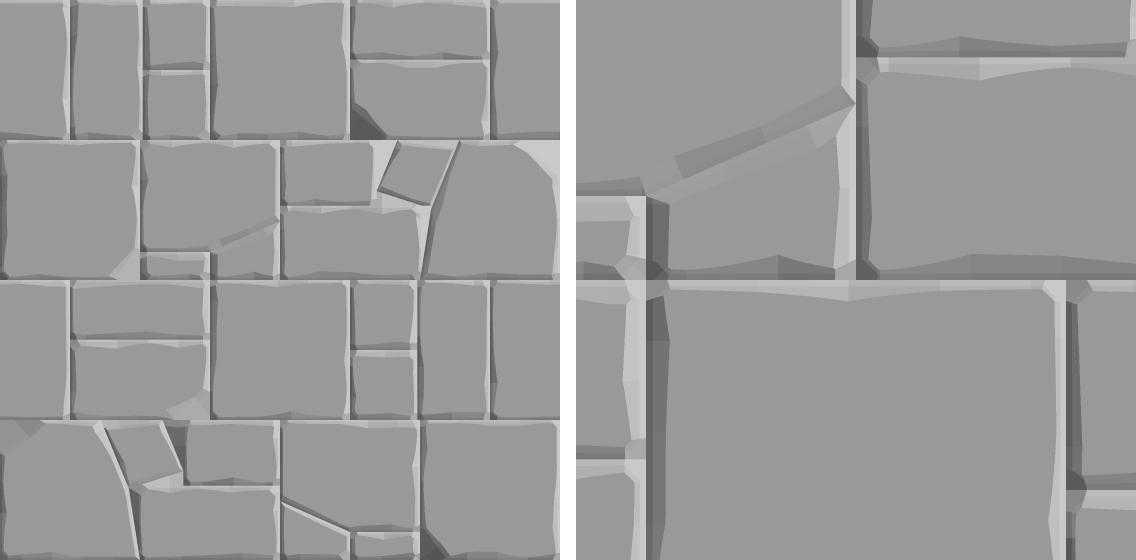
Left: the whole. Right: its middle third, enlarged.
A WebGL 2 fragment shader for this texture:

```glsl
#version 300 es
precision highp float;
// Grey ashlar wall: four courses of cut stones, the lower two mirroring the upper two.
// Each stone is a set of straight edges with chipped, faceted bevels of uneven width;
// the bevel nearest to the point gives its tone, lit from the upper right.

uniform vec2 u_resolution;
out vec4 fragColor;

float nearest;   // depth into the closest bevel, 1 where the flat face begins
float tone;      // grey of that bevel
float course;    // counted from the top
float flipX;     // -1 in mirrored courses

float hash(float n) {
    return fract(sin(n * 12.9898) * 43758.5453);
}

// Bevel along the line a-b, with the stone to the left of it.
void edge(vec2 p, vec2 a, vec2 b, float wear) {
    vec2 dir = normalize(b - a);
    vec2 outward = vec2(dir.y, -dir.x);
    float seed = dot(a, vec2(12.9, 78.2)) + dot(b, vec2(39.3, 11.1)) + course * 7.7;

    // Piecewise linear width, one facet between two knots
    float along = dot(p - a, dir) * 4.6 + hash(seed);
    float facet = floor(along);
    float w0 = hash(facet + seed);
    float w1 = hash(facet + 1.0 + seed);
    float w = mix(w0, w1, along - facet);
    float depth = dot(a - p, outward) / (wear * (0.022 + 0.042 * w * w));

    if (depth < nearest) {
        nearest = depth;
        float light = dot(outward, vec2(0.165 * flipX, 0.095));
        float steep = depth < 0.65 - 0.4 * w ? 1.3 : 0.92;
        float tilt = 0.035 * (w1 - w0) + 0.04 * (hash(facet + seed + 3.7) - 0.5);
        tone = clamp(0.6 + light * steep + tilt, 0.3, 0.79);
    }
}

// Rectangular stone with small chips on its corners.
void block(vec2 p, vec2 lo, vec2 hi) {
    vec2 corner[4] = vec2[4](lo, vec2(hi.x, lo.y), hi, vec2(lo.x, hi.y));
    for (int i = 0; i < 4; i++) {
        vec2 c = corner[i];
        vec2 next = corner[(i + 1) % 4];
        vec2 previous = corner[(i + 3) % 4];
        edge(p, c, next, 1.0);
        edge(p, c + 0.05 * normalize(previous - c), c + 0.05 * normalize(next - c), 0.8);
    }
}

// Course of plain and halved blocks.
void squaredCourse(vec2 p) {
    p.x = mod(p.x - 0.5, 4.0);
    float cell = floor(p.x);
    vec2 lo = vec2(cell, 0.0);
    vec2 hi = vec2(cell + 1.0, 1.0);
    if (cell == 0.0) {
        if (p.x < 0.52) hi.x = 0.52;
        else lo.x = 0.52;
    }
    float ledge = cell == 2.0 ? 0.573 : 0.5;
    if (cell == 2.0 || lo.x == 0.52) {
        if (p.y < ledge) hi.y = ledge;
        else lo.y = ledge;
    }
    block(p, lo, hi);
    if (cell == 2.0 && p.y < ledge) edge(p, vec2(2.0, 0.2), vec2(2.25, 0.0), 1.8);
}

// Course with slanted joints and a tilted stone.
void brokenCourse(vec2 p) {
    if (p.x < 1.0) {
        block(p, vec2(0.0), vec2(1.0));
        edge(p, vec2(0.84, 0.0), vec2(1.0, 0.22), 1.8);
    } else if (p.x < 2.0) {
        vec2 bend = vec2(1.5, 0.2);
        vec2 rise = vec2(2.0, 0.42);
        if (p.y > 0.2 + max(0.0, (p.x - 1.5) * 0.44)) {
            block(p, vec2(1.0, 0.2), vec2(2.0, 1.0));
            edge(p, bend, rise, 1.0);
        } else if (p.x < 1.5) {
            block(p, vec2(1.0, 0.0), bend);
        } else {
            block(p, vec2(1.5, 0.0), vec2(2.0, 0.5));
            edge(p, rise, bend, 1.0);
        }
    } else {
        vec2 foot = vec2(3.0, 0.0);
        vec2 knee = vec2(3.08, 0.51);
        vec2 shoulder = vec2(3.26, 0.95);
        vec2 peak = vec2(2.84, 1.0);
        vec2 heel = vec2(2.69, 0.635);
        float flank = max(3.0 + 0.157 * p.y, 3.08 + 0.41 * (p.y - 0.51));
        float shelf = p.x > heel.x ? max(0.53, 0.635 - 0.32 * (p.x - heel.x)) : 0.53;
        if (p.x > flank) {
            block(p, vec2(2.5, 0.0), vec2(4.0, 1.0));
            edge(p, shoulder, knee, 1.2);
            edge(p, knee, foot, 1.2);
            edge(p, vec2(4.0, 0.76), vec2(3.72, 1.0), 1.6);
        } else if (p.y < shelf) {
            block(p, vec2(2.0, 0.0), vec2(3.02, 0.53));
        } else if (p.x < heel.x + 0.41 * max(0.0, p.y - heel.y)) {
            block(p, vec2(2.0, 0.53), vec2(heel.x, 1.0));
        } else {
            edge(p, heel, knee, 0.7);
            edge(p, knee, shoulder, 0.7);
            edge(p, shoulder, peak, 0.7);
            edge(p, peak, heel, 0.7);
        }
    }
}

float wall(vec2 uv) {
    vec2 p = uv * 4.0;
    course = 3.0 - floor(p.y);
    flipX = course < 2.0 ? 1.0 : -1.0;
    p = vec2(flipX > 0.0 ? p.x : 4.0 - p.x, fract(p.y));
    nearest = 1.0;
    tone = 0.6;
    if (mod(course, 2.0) < 0.5) squaredCourse(p);
    else brokenCourse(p);
    return tone;
}

void main() {
    // Average a 3 by 3 grid of samples to smooth every facet border
    float grey = 0.0;
    for (int i = 0; i < 9; i++) {
        vec2 offset = (vec2(i % 3, i / 3) - 1.0) / 3.0;
        grey += wall((gl_FragCoord.xy + offset) / u_resolution) / 9.0;
    }
    fragColor = vec4(vec3(grey), 1.0);
}
```
